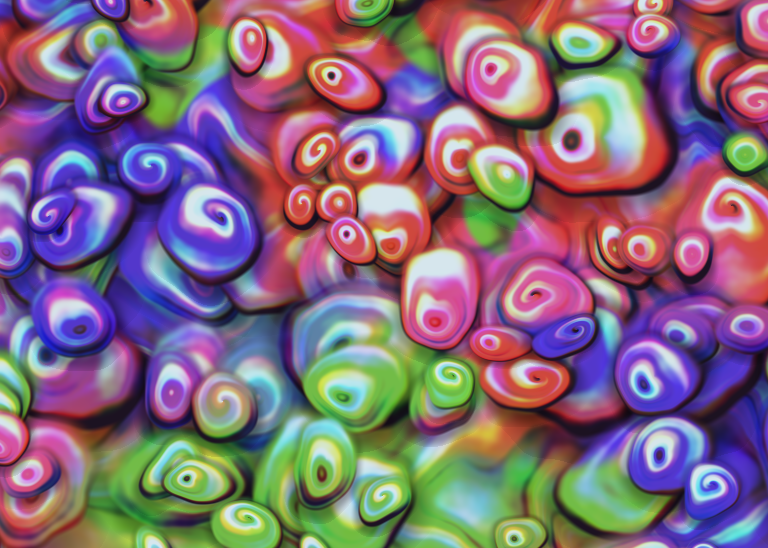
Give the GLSL for this pattern, as a Shadertoy shader.

```glsl
const float TAU = 6.28319;
const vec3 RED = vec3(0.77, 0.30, 0.26);
const vec3 VIOLET = vec3(0.34, 0.24, 0.76);
const vec3 PLUM = vec3(0.11, 0.07, 0.13);
const vec3 PINK = vec3(0.81, 0.35, 0.62);
const vec3 PEARL = vec3(0.84, 0.90, 0.93);
const vec3 GREEN = vec3(0.45, 0.71, 0.30);
const vec3 TEAL = vec3(0.28, 0.56, 0.72);

vec2 hash2(vec2 p) {
    p = vec2(dot(p, vec2(127.1, 311.7)), dot(p, vec2(269.5, 183.3)));
    return fract(sin(p) * 43758.5);
}

float cornerSlope(vec2 cell, vec2 f, vec2 corner) {
    float a = TAU * hash2(cell + corner).x;
    return dot(vec2(cos(a), sin(a)), f - corner);
}

float gradientNoise(vec2 p) {
    vec2 cell = floor(p), f = fract(p);
    vec2 u = f * f * f * (f * (f * 6.0 - 15.0) + 10.0);
    vec2 e = vec2(0.0, 1.0);
    return mix(mix(cornerSlope(cell, f, e.xx), cornerSlope(cell, f, e.yx), u.x),
               mix(cornerSlope(cell, f, e.xy), cornerSlope(cell, f, e.yy), u.x), u.y);
}

vec2 noise2(vec2 p) {
    return vec2(gradientNoise(p), gradientNoise(p + 37.2));
}

vec3 noise3(vec2 p) {
    return vec3(noise2(p), gradientNoise(p + 71.9));
}

vec2 rotate(vec2 p, float a) {
    return vec2(cos(a) * p.x - sin(a) * p.y, sin(a) * p.x + cos(a) * p.y);
}

// Soft-edged patch, full at the centre and gone outside the given size
float patchAt(vec2 p, vec2 centre, vec2 size) {
    return 1.0 - smoothstep(0.65, 1.1, length((p - centre) / size));
}

// Broad drifts of hue across the canvas
vec3 regionColour(vec2 p) {
    vec2 w = p + 0.17 * noise2(p * 4.0) + 0.05 * noise2(p * 10.0);
    vec3 c = mix(RED, PINK, smoothstep(-0.12, 0.22, gradientNoise(p * 3.7 + 5.0)));
    c = mix(c, PINK, patchAt(w, vec2(0.0, 0.4), vec2(0.16, 0.35)));
    c = mix(c, VIOLET, patchAt(w, vec2(0.25, 0.6), vec2(0.28, 0.38)));
    c = mix(c, VIOLET, patchAt(w, vec2(1.35, 0.12), vec2(0.3, 0.28)));
    c = mix(c, VIOLET, smoothstep(0.2, 0.32, gradientNoise(p * 4.5 + 43.0)));
    c = mix(c, TEAL, 0.8 * patchAt(w, vec2(0.52, 0.38), vec2(0.27, 0.14)));
    c = mix(c, GREEN, patchAt(w, vec2(0.6, 0.04), vec2(0.52, 0.26)));
    return mix(c, GREEN, smoothstep(0.22, 0.32, gradientNoise(p * 5.0 + 19.0)));
}

// Dark, saturated and pearly parts of the tone range
vec3 shade(vec3 tone, vec3 tint) {
    float grey = dot(tint, vec3(0.333));
    vec3 vivid = clamp(tint + 0.12 * (tint - grey), 0.0, 1.0);
    vec3 c = mix(PLUM, vivid, smoothstep(0.05, 0.46, tone));
    return mix(c, PEARL, smoothstep(0.56, 0.94, tone));
}

// Nested rings, sometimes spiral, on a lit dome; q is in units of the radius
vec3 curlTone(vec2 q, vec2 lit, vec2 seed) {
    float d = length(q);
    vec2 eye = vec2(0.6 * seed.x, 0.0);
    vec2 inner = q - eye * (1.0 - d);
    float m = length(inner);
    float spin = floor(seed.y * 1.6);
    float phase = m * (1.4 + seed.x) + spin * atan(inner.y, inner.x) / TAU;
    vec3 rings = sin(TAU * (phase + seed.y + vec3(0.0, 0.08, 0.18)));
    float fine = sin(TAU * phase * 3.0);
    float dome = 0.24 * dot(lit, vec2(-0.3, 0.95)) + 0.18 * (1.0 - d * d);
    float rim = 0.3 * smoothstep(0.65, 1.0, d);
    float pupil = 0.4 * step(0.55, seed.x) * (1.0 - smoothstep(0.03, 0.25, m));
    return 0.54 + 0.17 * rings + 0.035 * fine + dome - rim - pupil;
}

// One grid of overlapping curls, each with a soft shadow around it
vec3 paintCurls(vec3 under, vec2 p, vec2 shift, vec3 light, float cells, float share) {
    vec2 g = (p + shift) * cells, base = floor(g);
    for (int j = 1; j >= -1; j--)
    for (int i = -1; i <= 1; i++) {
        vec2 id = base + vec2(i, j);
        vec2 h = hash2(id + cells * 3.1), k = hash2(id + cells * 5.7 + 11.0);
        if (k.y > share) continue;
        vec2 centre = id + 0.2 + 0.6 * h;
        float radius = mix(0.45, 0.75, h.y);
        vec2 lit = (g - centre) / radius;
        vec2 q = rotate(lit, TAU * k.x) * vec2(1.0, 1.0 + 0.4 * h.x);
        float d = length(q);
        if (d > 1.35) continue;
        vec3 tint = regionColour(mix(centre / cells - shift, p, 0.6));
        vec3 curl = shade(curlTone(q, lit, vec2(h.y, k.x)) + light, tint);
        // Upper edges melt into the ground, lower edges stay crisp
        float melt = 0.06 + 0.22 * smoothstep(-0.3, 0.9, lit.y);
        under *= mix(0.66, 1.0, smoothstep(0.9, 1.3, d + 0.15 * lit.y));
        under = mix(under, curl, 1.0 - smoothstep(1.0 - melt, 1.0 + 0.5 * melt, d));
    }
    return under;
}

void mainImage(out vec4 fragColor, in vec2 fragCoord) {
    vec2 p = fragCoord / iResolution.y;
    vec2 w = p + 0.045 * noise2(p * 5.0) + 0.009 * noise2(p * 16.0);
    vec3 mottle = 0.27 * noise3(p * 12.0) + 0.05 * gradientNoise(p * 45.0);
    vec3 light = mottle + 0.22 * gradientNoise(p * 3.3 + 8.0);

    // Folded flowing ground
    float flow = gradientNoise(w * 4.0 + 0.5 * noise2(w * 6.0));
    vec3 folds = sin(TAU * (flow * 3.0 + vec3(0.0, 0.07, 0.16)));
    float ripples = sin(TAU * flow * 12.0);
    vec3 colour = shade(0.52 + 0.2 * folds + 0.03 * ripples + light, regionColour(p));

    // Large curls first, small ones on top
    colour = paintCurls(colour, w, vec2(0.0), light, 5.0, 0.7);
    colour = paintCurls(colour, w, vec2(0.31), light, 7.5, 0.4);
    colour = paintCurls(colour, w, vec2(0.67), light, 11.0, 0.17);
    fragColor = vec4(clamp(colour, 0.0, 1.0), 1.0);
}
```
